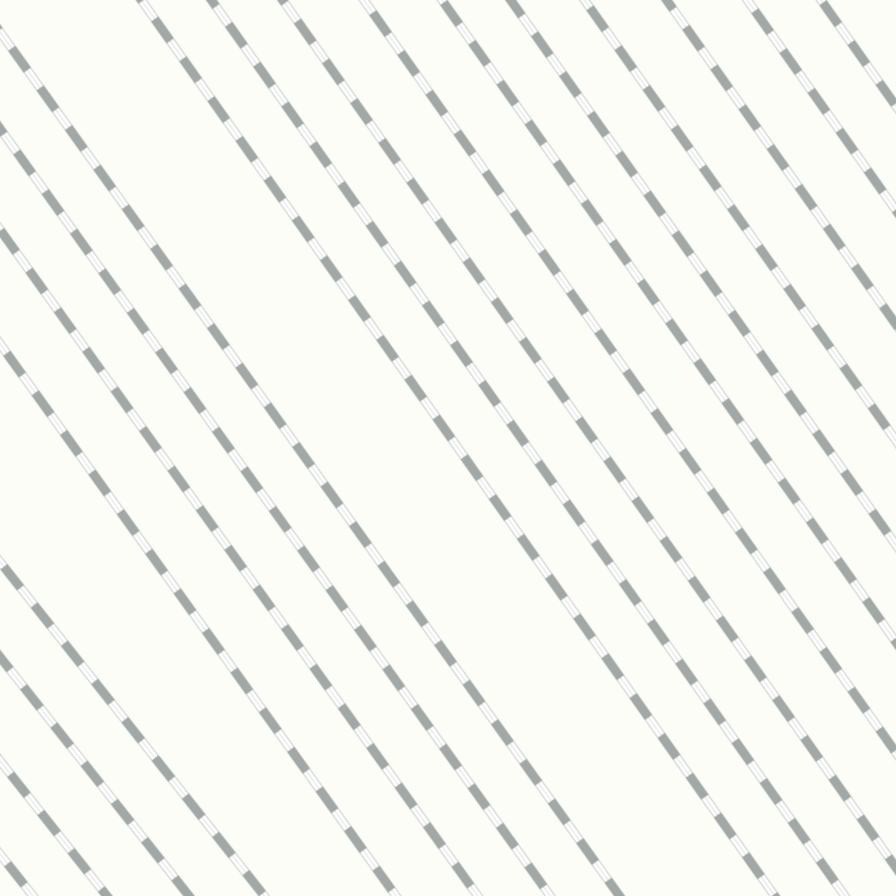
Write a WebGL 1 fragment shader that draws this pattern.

```glsl
precision highp float;
// Slanted dashed grey lines on warm white, in bands split by two missing lines.

uniform vec2 u_resolution;

const vec3 PAPER = vec3(0.987, 0.992, 0.968);
const vec3 GREY = vec3(0.630, 0.657, 0.650);

float hash(float n) {
  n = fract(n * 0.1031 + 0.37);
  n *= n + 33.33;
  return fract(n * (n + n));
}

// Solid dashes alternate with white ones that have hairline edges and core.
vec3 dashColor(float across, float along, float phase, float soft) {
  const float period = 0.0544;
  float fromGap = abs(fract(along / period + phase) - 0.5) * period;
  float solid = smoothstep(-soft, soft, fromGap - 0.0122);
  float edge = smoothstep(0.0028, 0.0048, across);
  float core = 1.0 - smoothstep(0.0, 0.0018, across);
  vec3 gap = mix(vec3(1.0), GREY, 0.5 * edge + 0.2 * core);
  return mix(gap, GREY, solid);
}

void main() {
  vec2 p = gl_FragCoord.xy / u_resolution.y;
  float soft = max(0.0014, 0.8 / u_resolution.y);
  vec3 color = PAPER;

  for (int i = -9; i <= 10; i++) {
    if (i == 0 || i == -5) continue; // wide gaps between bands
    float k = float(i);

    // Each band leans a little differently; spacing wavers line by line.
    float lean = i > 0 ? 0.707 : (i > -5 ? 0.717 : 0.791);
    float x = 0.422 + 0.084 * k + 0.0052 * cos(1.6755 * (k - 1.0));
    x += 0.006 * max(k - 8.0, 0.0) - (i < -5 ? 0.022 : 0.0);

    vec2 dir = normalize(vec2(lean, -1.0));
    vec2 rel = p - vec2(x, 0.5);
    float across = abs(dot(rel, vec2(-dir.y, dir.x)));
    float along = dot(rel, dir);

    float cover = 1.0 - smoothstep(-soft, soft, across - 0.0051);
    color = mix(color, dashColor(across, along, hash(k), soft), cover);
  }

  gl_FragColor = vec4(color, 1.0);
}
```
